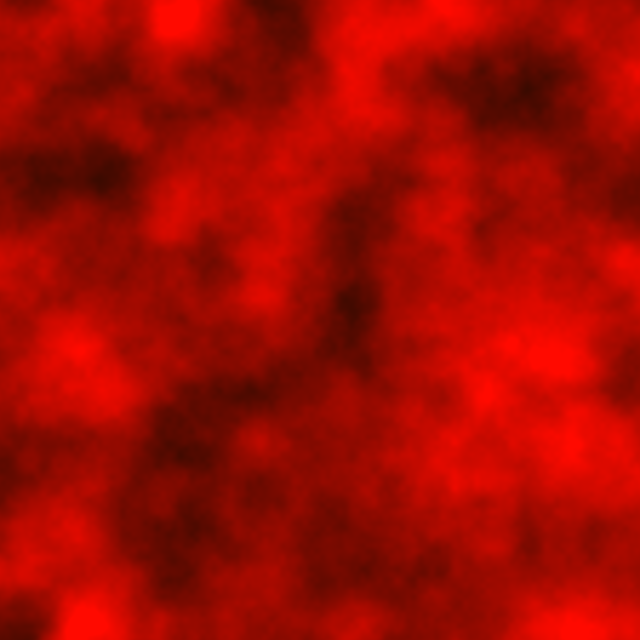
This texture is drawn by a Shadertoy shader. Its source:

```glsl
// Soft, cloudy red field with dark smoky patches and glowing spots.
// Octaves of smooth value noise are summed and the sum drives the red channel
// alone, over a small constant amount of green.

const float CELLS = 7.0;         // coarsest noise cells across the canvas
const int   OCTAVES = 5;
const float LACUNARITY = 2.0;    // frequency step between octaves
const float GAIN = 0.5;          // amplitude step between octaves
const float MEAN_RED = 0.64;
const float CONTRAST = 1.18;
const float MIN_RED = 0.14;
const float GREEN = 0.04;
const vec2  SEED = vec2(23.0, 41.0);
const vec2  OCTAVE_SHIFT = vec2(17.3, 9.7);

float hash(vec2 p) {
    return fract(sin(dot(p, vec2(12.9898, 78.233))) * 43758.5453);
}

// Random lattice values, blended smoothly across each cell
float valueNoise(vec2 p) {
    vec2 cell = floor(p);
    vec2 f = fract(p);
    vec2 blend = f * f * (3.0 - 2.0 * f);
    float bottom = mix(hash(cell), hash(cell + vec2(1.0, 0.0)), blend.x);
    float top = mix(hash(cell + vec2(0.0, 1.0)), hash(cell + vec2(1.0, 1.0)), blend.x);
    return mix(bottom, top, blend.y);
}

// Octave sum, normalised to the range 0 to 1
float cloudNoise(vec2 p) {
    float sum = 0.0;
    float total = 0.0;
    float amplitude = 1.0;
    for (int i = 0; i < OCTAVES; i++) {
        sum += amplitude * valueNoise(p);
        total += amplitude;
        amplitude *= GAIN;
        p = p * LACUNARITY + OCTAVE_SHIFT;
    }
    return sum / total;
}

void mainImage(out vec4 fragColor, in vec2 fragCoord) {
    vec2 uv = fragCoord / iResolution.y;
    float cloud = cloudNoise(uv * CELLS + SEED);

    // Brightness lives in red only; the hottest spots clip
    float red = clamp(MEAN_RED + CONTRAST * (cloud - 0.5), MIN_RED, 1.0);
    fragColor = vec4(red, GREEN, 0.0, 1.0);
}
```
